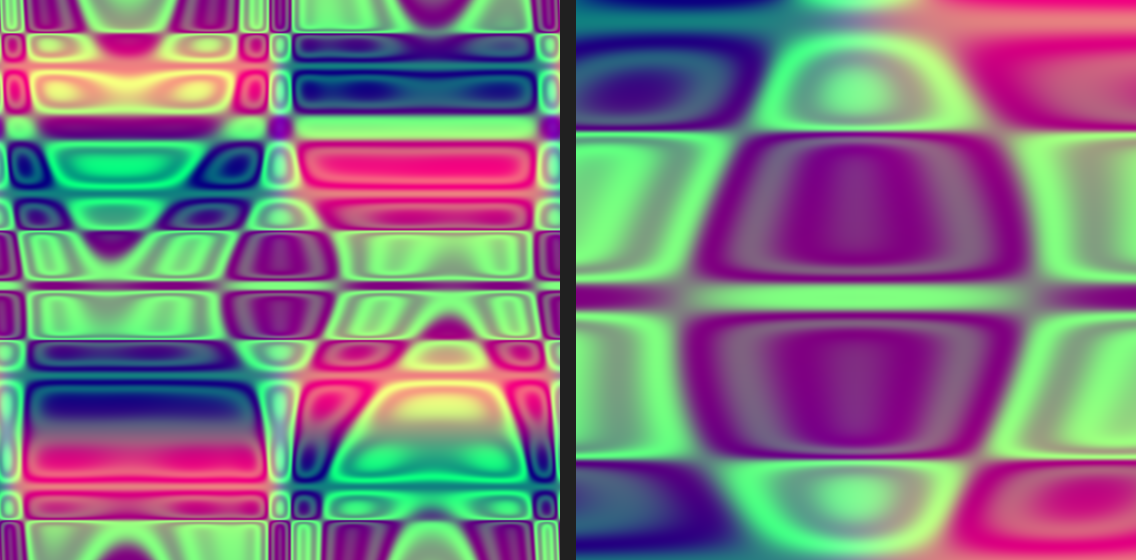
Left, the full canvas; right, a detail of the centre.
Give the GLSL for this background, as a Shadertoy shader.

```glsl
const float TAU = 6.2831853;

// Phase across the canvas: a sheared wave, steeper far from the middle band
float columnPhase(float x, float u) {
    float s = TAU * x;
    float soft = 4.0 * sin(s) + 0.9 * sin(2.0 * s);
    float steep = 5.0 * tanh(2.6 * sin(s));
    float odd = mix(soft, steep, smoothstep(0.0, 0.4, abs(u)));
    float even = 0.6 + 0.6 * cos(s) + 1.1 * (1.0 - cos(2.0 * s));
    return odd + 2.6 * u * even;
}

// Uneven vertical angle, two turns over the canvas
float rowAngle(float u) {
    float a = TAU * u;
    return 2.0 * a - 0.16 + 0.16 * cos(a) - 0.31 * sin(a);
}

// Signed row strength: thin crossings and broad bands where it touches zero
float rowStrength(float v) {
    float f = (0.49 - v) * (0.99 - v) * (v + 0.19) * (v + 0.19);
    f *= (v + 0.935) * (1.0 + 0.85 * v);
    return tanh(25.0 * f);
}

vec3 pattern(vec2 uv) {
    float u = uv.y - 0.486;
    float angle = rowAngle(u);
    float v = cos(angle) * (0.92 + 0.1 * cos(TAU * (u - 0.12)));
    float phase = columnPhase(uv.x, u);

    // Nested sines draw the rings inside each cell
    float cell = 2.9 * cos(phase) * rowStrength(v);
    float green = sin(2.9 * sin(cell));

    // Red swings between halves and flips from row to row
    float swing = clamp(-0.75 * sin(abs(angle)) * (1.0 - v), -1.0, 1.0);
    float red = tanh(phase / 1.5) * swing;

    // Blue stays near the middle, lifted at the narrow columns
    float blue = 0.2 * exp(-phase * phase) * (1.0 - v);

    return 0.5 + 0.5 * vec3(red, green, blue);
}

void mainImage(out vec4 fragColor, in vec2 fragCoord) {
    // Average four samples to smooth the thin lines
    vec3 color = vec3(0.0);
    for (int i = 0; i < 4; i++) {
        vec2 offset = vec2(i % 2, i / 2) * 0.5 - 0.25;
        color += pattern((fragCoord + offset) / iResolution.xy);
    }
    fragColor = vec4(color / 4.0, 1.0);
}
```
